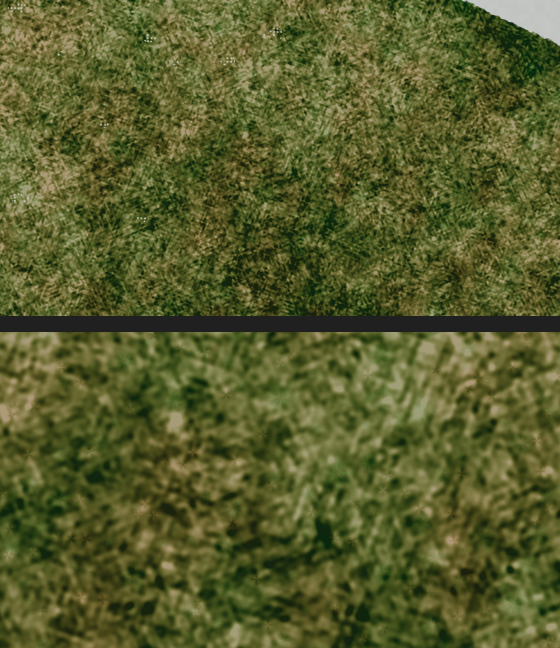
Top: the whole. Bottom: its middle third, enlarged.
Give the GLSL for this texture, as a WebGL 1 fragment shader.

```glsl
precision highp float;
// A dry summer lawn seen from above, with a corner of pale paving.
// Broad dry and lush zones, clumps and crossed blade noise add up to one tone,
// which a colour curve turns into grass; tufts and daisies are scattered on top.
uniform vec2 u_resolution;

float hash(vec2 p) {
  return fract(sin(dot(p, vec2(127.1, 311.7))) * 43758.5);
}

vec2 hash2(vec2 p) {
  return vec2(hash(p), hash(p + 37.3));
}

float noise(vec2 p) {
  vec2 i = floor(p), f = fract(p);
  f = f * f * (3.0 - 2.0 * f);
  return mix(mix(hash(i), hash(i + vec2(1, 0)), f.x),
             mix(hash(i + vec2(0, 1)), hash(i + vec2(1, 1)), f.x), f.y);
}

mat2 rotation(float a) {
  return mat2(cos(a), -sin(a), sin(a), cos(a));
}

float bump(vec2 p, vec2 centre, vec2 size) {
  vec2 q = (p - centre) / size;
  return exp(-dot(q, q));
}

// Dryness over the whole lawn: straw at the top and left, lush by the paving
float dryness(vec2 p, float pathDist) {
  p += 0.16 * (vec2(noise(p * 5.0), noise(p * 5.0 + 40.0)) - 0.5);
  return -0.38
    + 1.4 * bump(p, vec2(0.7, 1.08), vec2(0.75, 0.38))
    + 1.2 * bump(p, vec2(0.0, 0.5), vec2(0.27, 0.45))
    + 0.5 * bump(p, vec2(1.6, 0.4), vec2(0.4, 0.35))
    - 0.45 * bump(p, vec2(0.95, 0.05), vec2(0.6, 0.3))
    - 1.1 * exp(-pathDist * pathDist * 45.0);
}

// Short strokes in four directions, each favoured in different clumps
float blades(vec2 p) {
  float sum = 0.0;
  for (int i = 0; i < 4; i++) {
    float k = float(i);
    vec2 q = rotation(0.4 + k * 0.8) * p * vec2(55.0, 170.0) + k * 19.0;
    sum += (noise(q) - 0.5) * (0.5 + 2.2 * noise(p * 24.0 + k * 7.0));
  }
  return sum;
}

// Scattered ragged tufts: x is the cover of dry ones, y of green ones
vec2 tufts(vec2 p, float scale) {
  vec2 cover = vec2(0.0), cell = floor(p * scale);
  for (int j = -1; j <= 1; j++) {
    for (int i = -1; i <= 1; i++) {
      vec2 id = cell + vec2(i, j);
      vec2 d = p * scale - id - hash2(id);
      float kind = hash(id + 11.7);
      float size = 0.2 + 0.3 * hash(id + 5.1);
      float rays = 0.6 + 0.4 * sin(atan(d.y, d.x) * floor(4.0 + 5.0 * kind) + kind * 40.0);
      float c = smoothstep(size, size * 0.2, length(d)) * rays;
      cover = max(cover, c * vec2(step(kind, 0.2), step(0.72, kind)));
    }
  }
  return cover;
}

// Small white flower heads, kept to a few loose clusters
float daisies(vec2 p, float px) {
  float cluster = 0.0;
  for (int i = 0; i < 9; i++) {
    vec2 r = hash2(vec2(float(i) * 3.1, 8.4));
    vec2 centre = vec2(0.03 + 0.95 * r.x * r.x, 1.0 - 0.85 * r.y * r.y);
    float size = 0.01 + 0.018 * hash(r);
    cluster = max(cluster, step(length((p - centre) * vec2(0.8, 1.2)), size));
  }
  vec2 id = floor(p * 95.0);
  vec2 d = fract(p * 95.0) - 0.35 - 0.3 * hash2(id);
  float head = 1.0 - smoothstep(-px, px, length(d) / 95.0 - 0.0028);
  return head * step(0.5, hash(id + 2.9)) * cluster;
}

void main() {
  vec2 p = gl_FragCoord.xy / u_resolution.y;
  float px = 1.0 / u_resolution.y;
  float aspect = u_resolution.x / u_resolution.y;

  // Distance to the straight paving edge across the upper right corner
  float pathDist = dot(vec2(aspect - 0.308, 1.0) - p, normalize(vec2(0.465, 1.0)));

  // Tone of the grass, about zero on average
  float tone = dryness(p, pathDist);
  tone += 1.3 * (noise(p * 9.0) - 0.5) + 1.3 * (noise(p * 27.0 + 5.0) - 0.5);
  tone += 1.05 * blades(p) + 1.1 * (noise(p * 140.0) - 0.5);
  vec2 tuft = max(tufts(p, 21.0), 0.8 * tufts(p + 3.7, 38.0));
  tone += 0.9 * tuft.x + 0.35 * tuft.y;
  tone = clamp(tone, -2.1, 2.2);

  // Dark olive to straw, with patches leaning green or brown
  vec3 color = vec3(0.355, 0.373, 0.155) + tone * vec3(0.135, 0.11, 0.095);
  color.b += 0.022 * tone * tone;
  float lush = 1.2 * (noise(p * 13.0 + 60.0) - 0.5) + 0.9 * tuft.y - 0.4 * tuft.x;
  lush += 0.7 * exp(-pathDist * pathDist * 45.0);
  color += lush * vec3(-0.055, 0.018, 0.0);

  color = mix(color, vec3(0.83, 0.84, 0.8), 0.9 * daisies(p, px));

  // Paving with a slightly ragged grass edge
  float edge = pathDist + 0.008 * (noise(p * 90.0) - 0.5);
  vec3 paving = vec3(0.76, 0.77, 0.76) + 0.02 * (noise(p * 60.0) - 0.5);
  color = mix(paving, color, smoothstep(-px, px, edge));
  gl_FragColor = vec4(clamp(color, 0.0, 1.0), 1.0);
}
```
